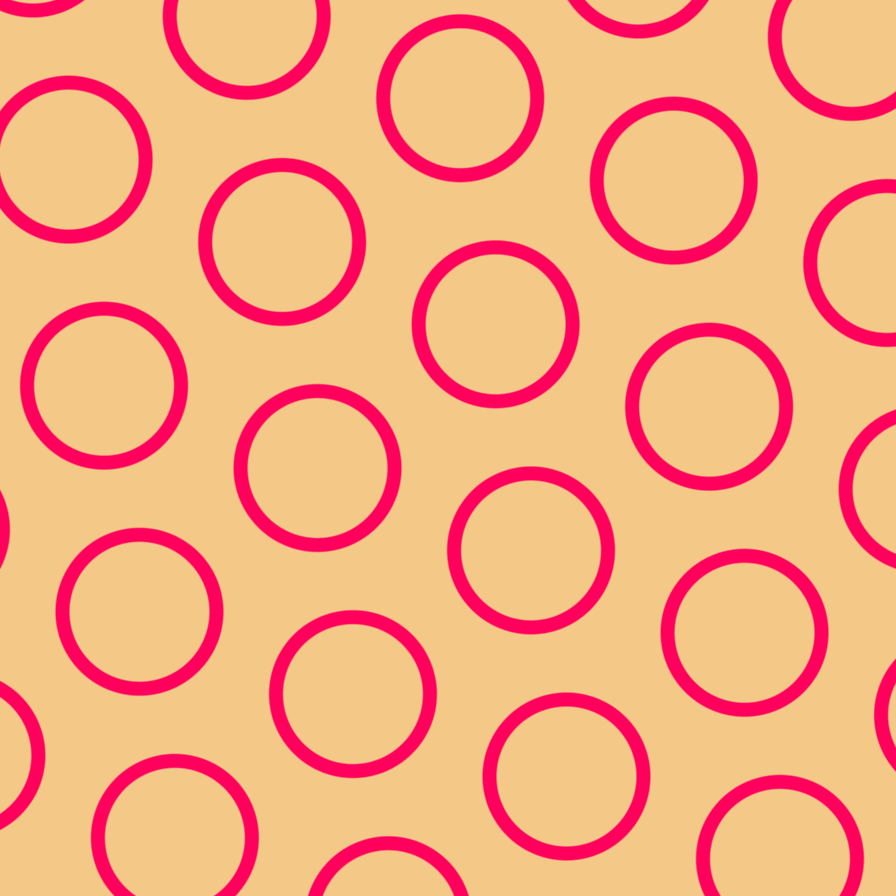
Give the GLSL for this pattern, as a three.js fragment shader.

```glsl
// Outlined rings on a sandy ground, set on a tilted hexagonal lattice.
// The nearest lattice point is found by folding space into two offset
// rectangular grids; each ring is a circle distance with a stroke width.

varying vec2 vUv;

const vec3 GROUND_COLOR = vec3(0.957, 0.788, 0.533);
const vec3 RING_COLOR = vec3(1.0, 0.0, 0.361);

const float SPACING = 0.2554;                // between neighbouring centres
const float TILT = -0.3682;                  // lattice angle in radians
const vec2 ANCHOR = vec2(0.5927, 0.3857);    // centre of one ring
const float RING_RADIUS = 0.0859;            // to the middle of the stroke
const float STROKE_WIDTH = 0.0156;
const float EDGE_SOFTNESS = 0.0012;

// Rotates p clockwise by the given angle, undoing a lattice tilt.
vec2 untilt(vec2 p, float angle) {
  float c = cos(angle);
  float s = sin(angle);
  return vec2(c * p.x + s * p.y, c * p.y - s * p.x);
}

// Distance from p to the nearest point of a unit hexagonal lattice.
float hexLatticeDistance(vec2 p) {
  vec2 cell = vec2(1.0, sqrt(3.0));
  vec2 cornerOffset = mod(p + 0.5 * cell, cell) - 0.5 * cell;
  vec2 middleOffset = mod(p, cell) - 0.5 * cell;
  return min(length(cornerOffset), length(middleOffset));
}

void main() {
  vec2 p = untilt(vUv - ANCHOR, TILT) / SPACING;
  float centreDistance = hexLatticeDistance(p) * SPACING;

  // Signed distance to the stroke, negative inside it.
  float stroke = abs(centreDistance - RING_RADIUS) - 0.5 * STROKE_WIDTH;
  float coverage = 1.0 - smoothstep(-EDGE_SOFTNESS, EDGE_SOFTNESS, stroke);

  gl_FragColor = vec4(mix(GROUND_COLOR, RING_COLOR, coverage), 1.0);
}
```
